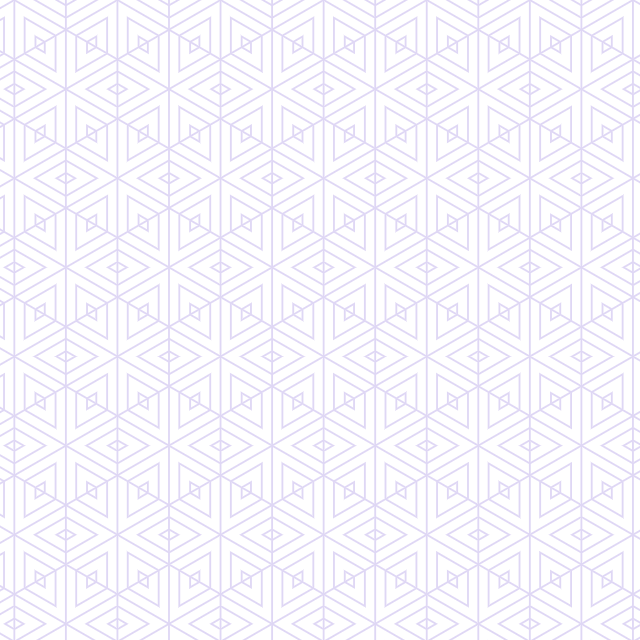
Reproduce this pattern procedurally as a Shadertoy shader.

```glsl
// Lavender line lattice of 60-degree rhombi, each holding two nested rhombi and its short diagonal, on white.

const float ROOT3 = 1.7320508;

// Distance to the lines of all rhombi whose long axis is horizontal.
// The long half-axis is 1 and the rows are ROOT3 apart.
float rhombusLines(vec2 p) {
    float row = round(p.y / ROOT3);
    vec2 q = abs(vec2(mod(p.x - row, 2.0) - 1.0, p.y - row * ROOT3));
    float size = q.x + ROOT3 * q.y;

    // Outer edge, middle and small inner rhombus
    float rings = min(abs(size - 1.0), min(abs(size - 0.6), abs(size - 0.18)));
    return min(0.5 * rings, q.x);
}

void mainImage(out vec4 fragColor, in vec2 fragCoord) {
    // Lattice units: about 12.4 half-cells across and 7.2 rows down
    vec2 unitsPerCanvas = vec2(12.415, 7.181 * ROOT3);
    vec2 p = (fragCoord / iResolution.xy - vec2(0.0224, 1.0)) * unitsPerCanvas;

    // Combine the three rhombus orientations
    mat2 turn60 = mat2(0.5, 0.5 * ROOT3, -0.5 * ROOT3, 0.5);
    float lineDistance = 1e3;
    for (int i = 0; i < 3; i++) {
        lineDistance = min(lineDistance, rhombusLines(p));
        p = turn60 * p;
    }

    // Smooth the line edge over one pixel
    float pixel = unitsPerCanvas.y / iResolution.y;
    float ink = clamp((0.018 - lineDistance) / pixel + 0.5, 0.0, 1.0);
    fragColor = vec4(mix(vec3(1.0), vec3(0.875, 0.845, 0.96), ink), 1.0);
}
```
